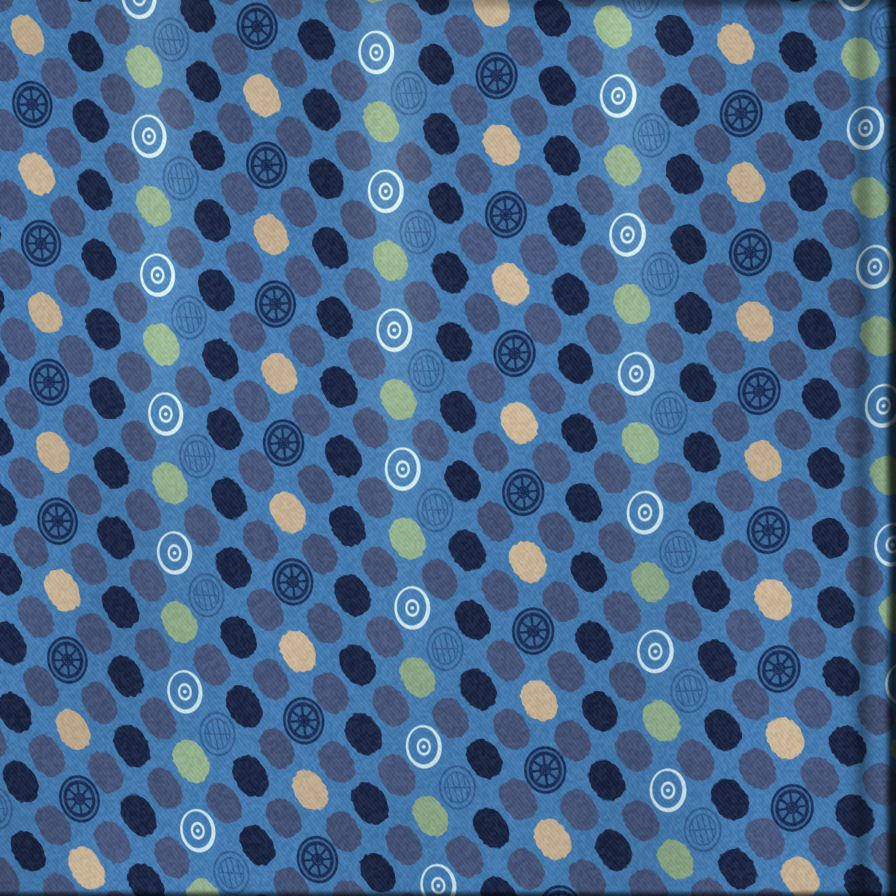
Write a Shadertoy shader that draws this pattern.

```glsl
#define ANCHOR vec2(0.440, 0.6315)
#define PITCH vec2(0.03296, 0.0775)
#define SHEAR 0.2085
#define DRIFT 0.06
#define DOT_AXES vec2(0.0178, 0.0236)
#define RING_AXES vec2(0.0200, 0.0243)
#define THREAD 0.0046
#define CLOTH vec3(0.265, 0.470, 0.670)
#define NAVY vec3(0.110, 0.150, 0.260)
#define SLATE vec3(0.270, 0.325, 0.460)
#define PEACH vec3(0.740, 0.665, 0.560)
#define GREEN vec3(0.540, 0.650, 0.525)

float hash(vec2 p) {
    vec3 q = fract(vec3(p.xyx) * 0.1031);
    q += dot(q, q.yzx + 33.33);
    return fract((q.x + q.y) * q.z);
}

float noise(vec2 p) {
    vec2 i = floor(p), f = fract(p);
    f = f * f * (3.0 - 2.0 * f);
    return mix(mix(hash(i), hash(i + vec2(1, 0)), f.x),
               mix(hash(i + vec2(0, 1)), hash(i + vec2(1, 1)), f.x), f.y);
}

float ellipse(vec2 p, vec2 axes) {
    return (length(p / axes) - 1.0) * min(axes.x, axes.y);
}

float stroke(float d, float width) {
    return abs(d) - 0.5 * width;
}

void ink(inout vec3 col, vec3 tint, float d, float px) {
    col = mix(col, tint, smoothstep(px, -px, d));
}

// Tilted, slightly squared dot
float dotShape(vec2 p, float size) {
    vec2 q = abs(vec2(dot(p, vec2(0.866, 0.5)), dot(p, vec2(-0.5, 0.866)))) / (DOT_AXES * size);
    return (pow(pow(q.x, 2.3) + pow(q.y, 2.3), 1.0 / 2.3) - 1.0) * DOT_AXES.x;
}

// White eye: crescent rim, small ring and pupil
void drawEye(inout vec3 col, vec2 p, float px) {
    vec3 white = vec3(0.78, 0.87, 0.90);
    float rim = max(ellipse(p, RING_AXES), -ellipse(p - vec2(-0.0008, 0.0010), RING_AXES - 0.0037));
    ink(col, white, rim, px);
    ink(col, white, stroke(ellipse(p, vec2(0.0066, 0.0082)), 0.0026), px);
    ink(col, white, length(p) - 0.0021, px);
}

// Navy wheel: two rims, spokes and hub
void drawWheel(inout vec3 col, vec2 p, float px) {
    vec3 line = vec3(0.11, 0.18, 0.33);
    vec2 axes = vec2(0.0230, 0.0262);
    float sector = 6.28319 / 8.0;
    float a = mod(atan(p.y, p.x) + 0.3, sector) - 0.5 * sector;
    float spoke = max(abs(length(p) * sin(a)) - 0.0013, ellipse(p, axes * 0.70));
    ink(col, col * 0.84, ellipse(p, axes), px);
    ink(col, line, stroke(ellipse(p, axes * 0.95), 0.0027), px);
    ink(col, line, stroke(ellipse(p, axes * 0.71), 0.0036), px);
    ink(col, line, spoke, px);
    ink(col, line, stroke(length(p) - 0.0058, 0.0022), px);
}

// Faint button: thin rim with a hatched centre
void drawButton(inout vec3 col, vec2 p, float px) {
    vec3 line = col * vec3(0.78, 0.76, 0.80);
    float bars = abs(mod(p.x + 0.2 * p.y, 0.0064) - 0.0032) - 0.0008;
    float body = ellipse(p, RING_AXES * 0.70);
    ink(col, line, stroke(ellipse(p, RING_AXES * 0.97), 0.0022), px);
    ink(col, line, stroke(body, 0.0015), px);
    ink(col, line, max(bars, body), px);
    ink(col, line, max(abs(p.y) - 0.0008, body), px);
}

void mainImage(out vec4 fragColor, in vec2 fragCoord) {
    vec2 uv = fragCoord / iResolution.y;
    float px = 0.9 / iResolution.y;

    // Straighten the draped cloth into a column grid
    vec2 g = uv - ANCHOR;
    g.x += DRIFT * g.y + 0.05 * g.y * g.y * g.y - 0.046 * g.x * g.x;
    g.y += SHEAR * g.x - 0.092 * g.x * g.x;

    // Staggered motifs, eight columns by two rows per repeat
    vec3 col = CLOTH;
    float frayed = (noise(uv * 260.0) - 0.5) * 0.0022;
    float middle = round(g.x / PITCH.x);
    for (int i = -1; i <= 1; i++) {
        float column = middle + float(i);
        float stagger = 0.5 * mod(column, 2.0);
        float row = round(-g.y / PITCH.y - stagger);
        vec2 p = g - vec2(column, -(row + stagger)) * PITCH;
        p.y -= SHEAR * p.x;
        p.x -= DRIFT * p.y;
        float kind = mod(column, 8.0);
        bool evenRow = mod(row, 2.0) < 0.5;
        float chance = hash(vec2(column, row) + 71.0);

        if (kind < 0.5 && evenRow) drawEye(col, p, px);
        else if (kind > 3.5 && kind < 4.5 && evenRow) drawWheel(col, p, px);
        else if (kind > 0.5 && kind < 1.5 && evenRow) drawButton(col, p, px);
        else {
            vec3 tint = kind < 0.5 ? GREEN : abs(kind - 4.0) < 0.5 ? PEACH
                      : stagger > 0.25 ? SLATE : NAVY;
            tint *= 0.96 + 0.08 * chance;
            ink(col, tint, dotShape(p, 0.97 + 0.06 * chance) + frayed, px);
        }
    }

    // Diagonal twill and thread speckle
    float twill = sin(6.28319 * (uv.x + 0.8 * uv.y) / THREAD);
    float speckle = noise(uv * 330.0) - 0.5;
    col += vec3(0.9, 1.0, 1.1) * (0.016 * twill + 0.06 * speckle);

    // Soft folds and uneven light
    vec3 fold = (uv.x - vec3(0.17, 0.43, 0.70) - 0.03 * (1.0 - uv.y)) / 0.035;
    float sheen = dot(exp(-fold * fold), vec3(0.8, 1.0, 0.8));
    col += vec3(0.09, 0.085, 0.065) * sheen * smoothstep(0.1, 1.0, uv.y);
    col *= 0.95 + 0.10 * noise(uv * vec2(7.0, 3.0));

    // Rolled hem at the right, shaded top and bottom edges
    float hem = uv.x + 0.004 * noise(vec2(uv.y * 18.0, 2.0));
    col *= 1.0 - 0.30 * exp(-pow((hem - 0.965) / 0.010, 2.0));
    col *= 1.0 - 0.75 * smoothstep(0.988, 1.0, hem);
    col *= 1.0 - 0.45 * smoothstep(0.985, 1.0, uv.y) * smoothstep(0.2, 0.9, uv.x);
    col *= 1.0 - 0.60 * smoothstep(0.008, 0.0, uv.y);
    fragColor = vec4(clamp(col, 0.0, 1.0), 1.0);
}
```
